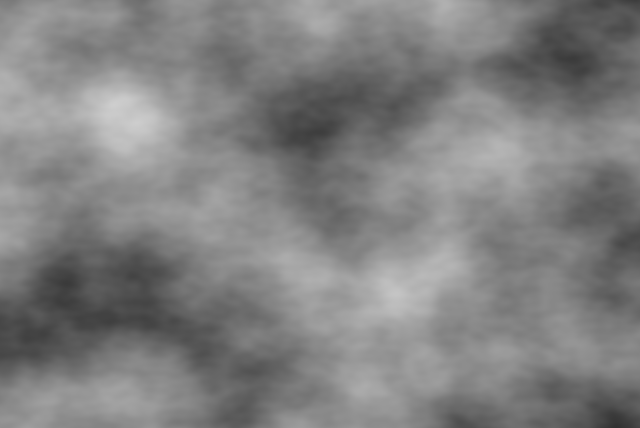
Write a Shadertoy shader that draws this texture.

```glsl
// Soft grey clouds: fractal gradient noise with a slight horizontal smear.

const vec2  BASE_SCALE = vec2(2.2, 2.5);    // cells per canvas height
const vec2  LACUNARITY = vec2(1.92, 2.12);  // finer octaves stretch sideways
const vec2  OCTAVE_SHIFT = vec2(17.37, 9.71);
const vec2  FIELD_ORIGIN = vec2(23.4, 41.7);
const int   OCTAVES = 5;
const float GAIN = 0.51;
const float MEAN_GREY = 0.508;
const float CONTRAST = 0.42;
const float HIGHLIGHT_ROLLOFF = 0.04;       // flattens lights, deepens darks
const float TAU = 6.2831853;

// Integer hash giving a unit gradient per lattice point
vec2 latticeGradient(ivec2 cell) {
    uint h = uint(cell.x) * 1597334677u ^ uint(cell.y) * 3812015801u;
    h = (h ^ (h >> 16)) * 2146121005u;
    h = (h ^ (h >> 15)) * 2221713035u;
    h ^= h >> 16;
    float angle = TAU * float(h & 65535u) / 65536.0;
    return vec2(cos(angle), sin(angle));
}

float gradientNoise(vec2 p) {
    ivec2 cell = ivec2(floor(p));
    vec2 f = fract(p);
    vec2 blend = f * f * f * (f * (f * 6.0 - 15.0) + 10.0);
    float a = dot(latticeGradient(cell), f);
    float b = dot(latticeGradient(cell + ivec2(1, 0)), f - vec2(1, 0));
    float c = dot(latticeGradient(cell + ivec2(0, 1)), f - vec2(0, 1));
    float d = dot(latticeGradient(cell + ivec2(1, 1)), f - vec2(1, 1));
    return mix(mix(a, b, blend.x), mix(c, d, blend.x), blend.y);
}

float cloudField(vec2 p) {
    float sum = 0.0;
    float amplitude = 1.0;
    for (int i = 0; i < OCTAVES; i++) {
        sum += amplitude * gradientNoise(p);
        p = p * LACUNARITY + OCTAVE_SHIFT;
        amplitude *= GAIN;
    }
    return sum;
}

void mainImage(out vec4 fragColor, in vec2 fragCoord) {
    vec2 uv = fragCoord / iResolution.y;
    float cloud = cloudField(uv * BASE_SCALE + FIELD_ORIGIN);

    // Tone curve
    float grey = MEAN_GREY + CONTRAST * cloud - HIGHLIGHT_ROLLOFF * cloud * cloud;
    fragColor = vec4(vec3(clamp(grey, 0.0, 1.0)), 1.0);
}
```
